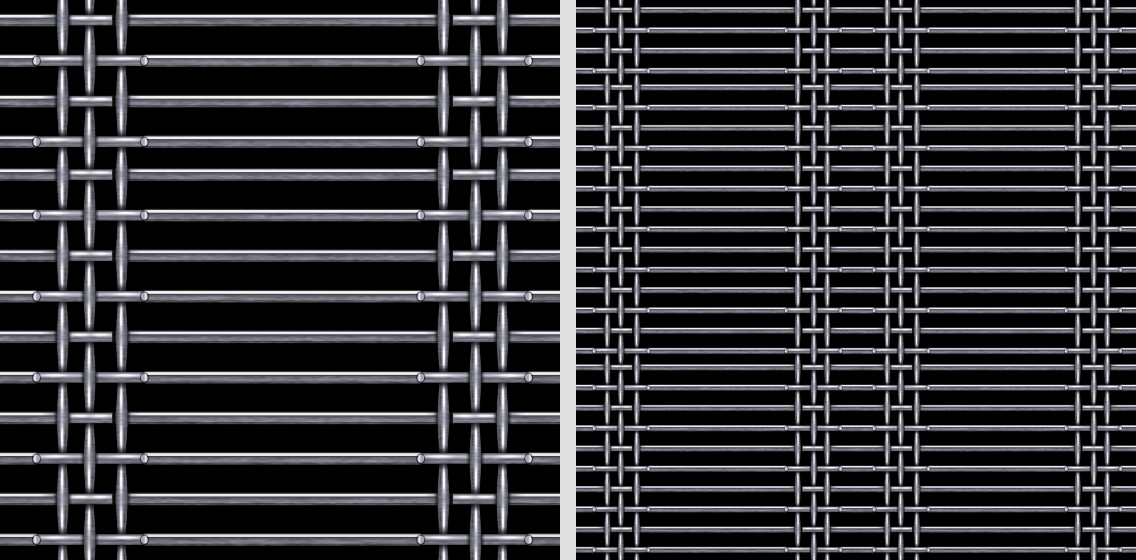
Left: one tile. Right: repeated 2 by 2.
A WebGL 2 fragment shader for this texture:

```glsl
#version 300 es
precision highp float;
// Woven steel mesh: long horizontal rods held by groups of three crimped upright wires.

#define SIDE 768.0        // design units along one canvas side
#define RODS 14.0         // rods per tile
#define FIRST_ROD 27.5    // first rod, measured from the top
#define PITCH 55.6        // usual rod spacing
#define SHORT_PITCH 45.2  // the one narrower gap, after the fourth rod
#define MIRROR_X 387.5    // axis between the two wire groups
#define INNER_WIRE 220.5  // axis to the innermost wire
#define GROUP_MID 263.5   // axis to the middle of a wire group
#define ROD_HALF 8.7
#define WIRE_HALF 8.2
#define GRAIN 0.10

uniform vec2 u_resolution;
out vec4 fragColor;

float hash(vec2 p) {
    vec3 q = fract(vec3(p.xyx) * 0.1031);
    q += dot(q, q.yzx + 33.33);
    return fract((q.x + q.y) * q.z);
}

// Value noise that wraps after "period" cells
float noise(vec2 p, vec2 period) {
    vec2 i = floor(p), f = fract(p);
    f = f * f * (3.0 - 2.0 * f);
    vec2 a = mod(i, period), b = mod(i + 1.0, period);
    return mix(mix(hash(a), hash(vec2(b.x, a.y)), f.x),
               mix(hash(vec2(a.x, b.y)), hash(b), f.x), f.y);
}

float band(float x, float lo, float hi, float aa) {
    return smoothstep(lo - aa, lo + aa, x) - smoothstep(hi - aa, hi + aa, x);
}

float bump(float x) { return exp(-x * x); }

// Cool grey that turns neutral in the highlights
vec3 steel(float g) {
    g = clamp(g, 0.0, 0.97);
    return g * mix(vec3(0.97, 0.98, 1.07), vec3(1.0), smoothstep(0.55, 0.95, g));
}

// Straight rod: dark rim, white line, dark groove, blue-grey body, dark foot
float rodShade(float y, float shine, float aa) {
    float g = 0.23;
    g = mix(g, mix(0.35, 0.50, smoothstep(-2.0, 3.0, y)), band(y, -2.2, 5.8, aa));
    g = mix(g, 0.34, band(y, 6.6, 7.8, aa));
    return mix(g, 0.97, shine * band(y, -7.1, -3.4, aa));
}

// Crimped part of a rod, rounder and softer
float crimpShade(float y, float along) {
    float v = y / 7.6;
    float g = 0.20 + 0.36 * sqrt(max(1.0 - v * v, 0.0));
    return g + (0.22 + 0.30 * along) * bump((v + 0.38) / 0.28) - 0.14 * bump((v - 0.25) / 0.2);
}

void main() {
    vec2 p = gl_FragCoord.xy / u_resolution * SIDE;
    float aa = 0.6 * SIDE / min(u_resolution.x, u_resolution.y);

    // Rod coordinate: whole numbers fall on rod centres
    float drop = mod(SIDE - p.y - FIRST_ROD, SIDE);
    float gapStart = 3.0 * PITCH, gapEnd = gapStart + SHORT_PITCH;
    float row = min(drop, gapStart) / PITCH
              + clamp(drop - gapStart, 0.0, SHORT_PITCH) / SHORT_PITCH
              + max(drop - gapEnd, 0.0) / PITCH;
    float rod = floor(row + 0.5);
    float inGap = step(gapStart, drop) * step(drop, gapEnd);
    float dy = (row - rod) * mix(PITCH, SHORT_PITCH, inGap);
    bool odd = mod(rod, 2.0) > 0.5;
    float chance = hash(vec2(mod(rod, RODS), 7.0));

    // Mirrored distance from the axis, then nearest wire of the group
    float m = abs(fract((p.x - MIRROR_X) / SIDE + 0.5) - 0.5) * SIDE;
    float dx = 1e3, phase = 0.0;
    for (float k = 0.0; k < 3.0; k++) {
        float d = m - (INNER_WIRE + 44.0 * k - 7.0 * step(2.0, k));
        if (abs(d) < abs(dx)) { dx = d; phase = mod(k, 2.0); }
    }
    float height = cos(3.14159 * (row + phase));   // above zero: wire in front
    float slope = 1.0 - height * height;
    float front = step(0.0, height);

    float fine = noise(p * vec2(96.0, 384.0) / SIDE, vec2(96.0, 384.0)) - 0.5;
    float streak = noise(p * vec2(24.0, 256.0) / SIDE, vec2(24.0, 256.0)) - 0.5;

    // Upright wire: wide and matt at the crossing, glossy on its slopes
    float wireHalf = mix(5.8, WIRE_HALF, 0.5 + 0.5 * height);
    float v = dx / wireHalf;
    float wire = 0.17 + 0.33 * sqrt(max(1.0 - v * v, 0.0));
    wire += (0.20 + 0.42 * slope) * bump((v - 0.12) / 0.26);
    wire -= 0.16 * bump((v + 0.5) / 0.18) * slope;
    wire += GRAIN * fine;
    wire *= mix(mix(0.3, 1.0, smoothstep(7.0, 19.0, abs(dy))), 1.0, front);
    float wireCover = 1.0 - smoothstep(-aa, aa, abs(dx) - wireHalf);

    // Rod: straight between groups, crimped where it passes over a wire
    float a = abs(m - GROUP_MID);
    float reach = odd ? 74.0 : 30.0;
    float crimp = 1.0 - smoothstep(reach - 2.0, reach + 2.0, a);
    float along = odd ? bump((a - 48.0) / 16.0) : bump((a - 14.0) / 12.0);
    float shine = (0.9 + 0.1 * chance) * (odd ? 1.0 : 0.35 + 0.65 * smoothstep(38.0, 72.0, a));
    float metal = mix(rodShade(dy, shine, aa), crimpShade(dy, along), crimp);
    metal += GRAIN * (fine + streak) * smoothstep(-3.0, 0.0, dy) + 0.03 * (chance - 0.5);

    // Pressed dimple at the outer ends of the odd rods
    if (odd) {
        float dimple = length(vec2((a - 74.0) / 4.8, (dy - 0.5) / 5.6));
        metal *= 1.0 - 0.5 * bump((dimple - 1.15) / 0.2);
        metal = mix(metal, 0.66 + 0.25 * bump((a - 76.0) / 1.6), 1.0 - smoothstep(0.8, 1.05, dimple));
    }
    metal *= 1.0 - 0.7 * front * (1.0 - smoothstep(7.0, 14.0, abs(dx)));
    float rodHalf = mix(ROD_HALF, 7.4, crimp);
    float rodCover = 1.0 - smoothstep(-aa, aa, abs(dy) - rodHalf);
    if (!odd) rodCover *= 1.0 - 0.85 * band(a, 30.0, 34.0, aa);

    // Stack wire and rod in weaving order over black
    vec3 color = steel(wire) * wireCover * (1.0 - front);
    color = mix(color, steel(metal), rodCover);
    color = mix(color, steel(wire), wireCover * front);
    fragColor = vec4(color, 1.0);
}
```
